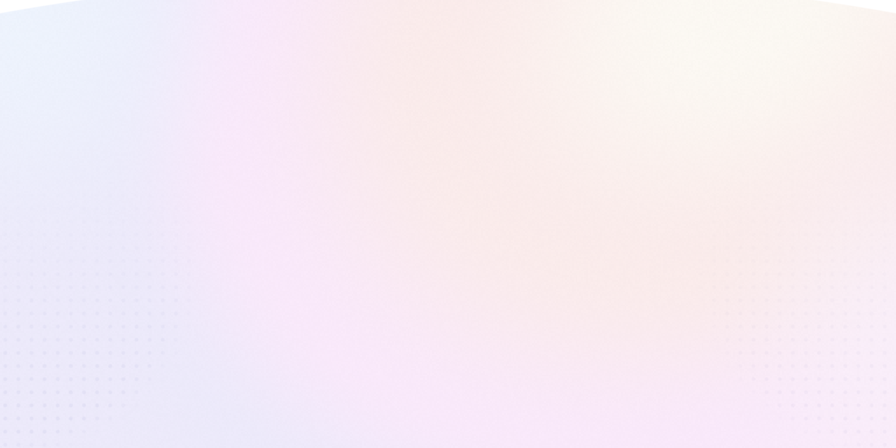
A Shadertoy shader for this background:

```glsl
// Soft pastel backdrop: warm-to-cool elliptical glow, halftone dots at both sides, curved white top.
#define GLOW_CENTER vec2(1.65, 1.0)
#define GLOW_SHAPE vec3(0.80, 0.44, 1.05)
#define DOT_PITCH 0.0293
#define DOT_RADIUS 0.0042
#define DOT_STRENGTH 0.030
#define PATCH_HEIGHT 0.432
#define PATCH_RADIUS 0.463
#define ARC_TOP 1.0587
#define ARC_RADIUS 5.7
#define GRAIN_CELLS 256.0
#define GRAIN_STRENGTH 0.008

const vec3 CREAM = vec3(0.985, 0.972, 0.950);
const vec3 PEACH = vec3(0.980, 0.922, 0.920);
const vec3 LILAC = vec3(0.975, 0.912, 0.980);
const vec3 LAVENDER = vec3(0.925, 0.915, 0.980);
const vec3 PALE_BLUE = vec3(0.930, 0.952, 0.990);
const vec3 PALE_PINK = vec3(0.975, 0.940, 0.975);

float hash(vec2 p) {
    vec3 q = fract(p.xyx * 0.1031);
    q += dot(q, q.yzx + 33.33);
    return fract((q.x + q.y) * q.z);
}

// Colour ramp over a tilted elliptical distance
vec3 glow(vec2 p) {
    vec2 d = vec2(p.x - GLOW_CENTER.x, GLOW_CENTER.y - p.y);
    float q = sqrt(dot(GLOW_SHAPE, vec3(d.x * d.x, d.x * d.y, d.y * d.y)));
    vec3 color = mix(CREAM, PEACH, smoothstep(0.10, 0.58, q));
    color = mix(color, LILAC, smoothstep(0.60, 1.00, q));
    float leftSide = 1.0 - smoothstep(0.9, 1.6, p.x);
    color = mix(color, LAVENDER, leftSide * smoothstep(0.98, 1.24, q));
    color = mix(color, PALE_BLUE, 1.0 - smoothstep(0.05, 0.65, length(p - vec2(0.0, 1.0))));
    float rightEdge = length((p - vec2(2.0, 0.25)) * vec2(1.0, 0.7));
    return mix(color, PALE_PINK, 0.7 * (1.0 - smoothstep(0.0, 0.45, rightEdge)));
}

// Dot grid inside a round patch at each side, fading upward
float halftone(vec2 p, float pixel) {
    vec2 cell = (fract((p - vec2(0.0117, 0.0072)) / DOT_PITCH + 0.5) - 0.5) * DOT_PITCH;
    float dots = 1.0 - smoothstep(-pixel, pixel, length(cell) - DOT_RADIUS);
    float side = min(p.x, 2.0 - p.x);
    float reach = length(vec2(side, p.y - PATCH_HEIGHT));
    float inside = 1.0 - smoothstep(PATCH_RADIUS - 0.06, PATCH_RADIUS + 0.01, reach);
    // The lowest rows extend along the bottom of the patch
    float fade = 1.0 - smoothstep(0.0, 0.75, p.y);
    return dots * inside * fade * mix(1.0, 0.75, step(1.0, p.x));
}

void mainImage(out vec4 fragColor, in vec2 fragCoord) {
    float pixel = 1.0 / iResolution.y;
    vec2 p = fragCoord / iResolution.xy * vec2(2.0, 1.0);

    vec3 color = glow(p);
    color -= DOT_STRENGTH * vec3(1.3, 1.2, 0.7) * halftone(p, pixel);
    color += GRAIN_STRENGTH * (hash(floor(p * GRAIN_CELLS)) - 0.5);

    // White above the wide arc
    float arc = length(p - vec2(1.0, ARC_TOP - ARC_RADIUS)) - ARC_RADIUS;
    color = mix(color, vec3(1.0), smoothstep(-pixel, pixel, arc));
    fragColor = vec4(color, 1.0);
}
```
